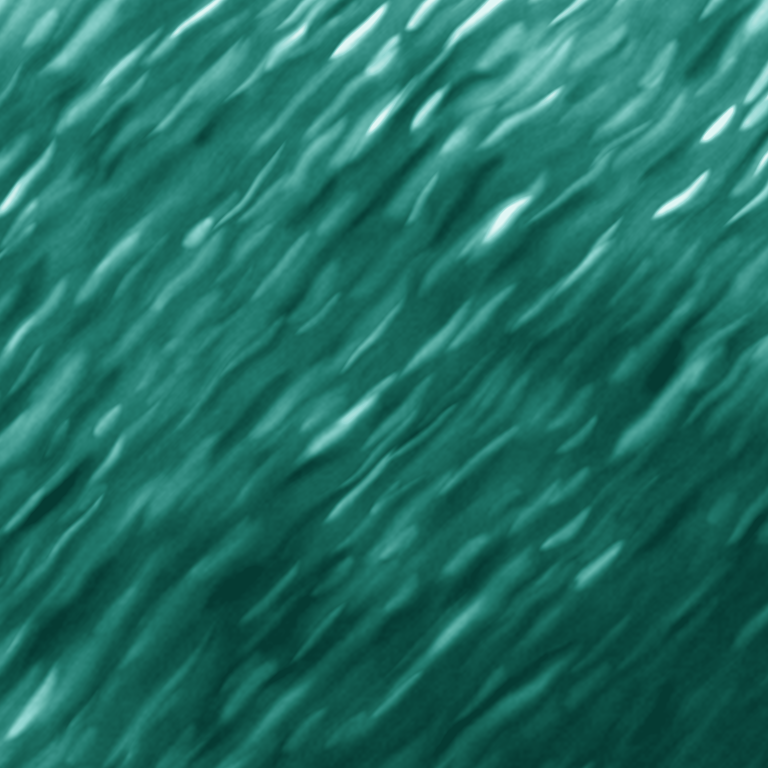
Give the GLSL for this texture, as a Shadertoy shader.

```glsl
// Rippled teal water with slanted, tapering streaks of light.

const float SLANT = 0.81;                    // streak direction in radians
const vec2 BROAD_CELL = vec2(0.17, 0.066);   // streak spacing: along, across
const vec2 MEDIUM_CELL = vec2(0.11, 0.040);
const vec2 GLINT_CELL = vec2(0.080, 0.033);

float hash(vec2 p) {
    vec3 q = fract(p.xyx * 0.1031);
    q += dot(q, q.yzx + 33.33);
    return fract((q.x + q.y) * q.z);
}

float noise(vec2 p) {
    vec2 cell = floor(p);
    vec2 f = fract(p);
    f = f * f * (3.0 - 2.0 * f);
    float low = mix(hash(cell), hash(cell + vec2(1, 0)), f.x);
    float high = mix(hash(cell + vec2(0, 1)), hash(cell + vec2(1, 1)), f.x);
    return mix(low, high, f.y);
}

float fbm(vec2 p) {
    float sum = 0.0;
    float weight = 0.5;
    for (int i = 0; i < 4; i++) {
        sum += weight * noise(p);
        p = p * 2.03 + 17.3;
        weight *= 0.5;
    }
    return sum / 0.9375;
}

// Turns the plane so that x runs along the given angle.
vec2 alignTo(vec2 p, float angle) {
    vec2 axis = vec2(cos(angle), sin(angle));
    return vec2(dot(p, axis), dot(p, vec2(-axis.y, axis.x)));
}

// One curved leaf shape: crisp on its upper side, soft on its lower side.
float leaf(vec2 d, float halfLength, float halfWidth, float bend) {
    float along = d.x / halfLength;
    float taper = max(1.0 - along * along, 0.0);
    float across = (d.y + bend * d.x * (1.0 + 0.5 * d.x)) / (halfWidth * (0.3 + 0.7 * taper));
    across *= across > 0.0 ? 1.7 : 1.0;
    return smoothstep(1.0, 0.0, abs(across)) * smoothstep(0.0, 0.65, taper);
}

// Scattered leaves; a higher rarity leaves only a few of them strong.
float streaks(vec2 p, vec2 cellSize, float rarity, float salt) {
    vec2 q = p / cellSize + salt;
    vec2 cell = floor(q);
    float sum = 0.0;
    for (int j = -1; j <= 1; j++) {
        for (int i = -1; i <= 1; i++) {
            vec2 id = cell + vec2(i, j);
            vec2 seed = vec2(hash(id + 3.7), hash(id + 41.2));
            vec2 offset = q - id - 0.5 - 0.7 * (seed - 0.5);
            float halfLength = mix(0.35, 1.05, hash(id + 71.9));
            float halfWidth = mix(0.3, 0.65, hash(id + 97.4));
            float strength = pow(hash(id + 131.6), rarity);
            sum += strength * leaf(offset, halfLength, halfWidth, 0.5 * (seed.y - 0.5));
        }
    }
    return sum;
}

// Teal ramp from deep water to white glints.
vec3 waterColor(float tone) {
    const vec3 COLORS[7] = vec3[7](
        vec3(0.02, 0.23, 0.20), vec3(0.04, 0.29, 0.25), vec3(0.08, 0.38, 0.33),
        vec3(0.13, 0.48, 0.43), vec3(0.22, 0.57, 0.53), vec3(0.35, 0.68, 0.64),
        vec3(0.57, 0.84, 0.82));
    vec3 color = COLORS[0];
    for (int i = 1; i < 7; i++) {
        float blend = (tone - COLORS[i - 1].g) / (COLORS[i].g - COLORS[i - 1].g);
        color = mix(color, COLORS[i], clamp(blend, 0.0, 1.0));
    }
    return mix(color, vec3(0.88, 0.97, 0.96), smoothstep(0.82, 1.1, tone));
}

void mainImage(out vec4 fragColor, in vec2 fragCoord) {
    vec2 uv = fragCoord / iResolution.xy;

    // Streak space: x runs along the slant, y across it, gently warped.
    vec2 p = alignTo(uv, SLANT);
    p.y += 0.035 * (noise(uv * 3.5 + 5.0) - 0.5);
    p += 0.011 * (vec2(noise(uv * 20.0), noise(uv * 20.0 + 50.0)) - 0.5);

    // Light falls off toward the lower right, in uneven patches.
    float light = 0.68 * uv.y + 0.32 * (1.0 - uv.x);
    light += 0.85 * (fbm(uv * 3.8 + 8.0) - 0.5);
    light = clamp(light, 0.0, 1.1);
    float tone = 0.255 + 0.17 * light + 0.17 * light * light;

    // Broad swells, dark troughs and fine fibres.
    float gain = mix(0.6, 1.45, light);
    tone += 0.21 * gain * streaks(p, BROAD_CELL, 1.9, 11.0);
    tone += 0.22 * gain * streaks(p, MEDIUM_CELL, 2.6, 37.0);
    tone -= 0.13 * gain * streaks(p, BROAD_CELL * 0.85, 1.6, 73.0);
    tone += 0.15 * gain * (fbm(p * vec2(13.0, 50.0)) - 0.5);

    // Bright glints gather where the light is strong.
    float glint = streaks(p, GLINT_CELL, 4.5, 113.0);
    float cluster = mix(0.3, 1.3, smoothstep(0.2, 0.9, light));
    tone += 0.48 * cluster * glint * mix(0.6, 1.2, noise(p * vec2(22.0, 80.0)));

    // Faint surface grain.
    tone += 0.03 * (noise(uv * 190.0) - 0.5);
    fragColor = vec4(waterColor(tone), 1.0);
}
```
